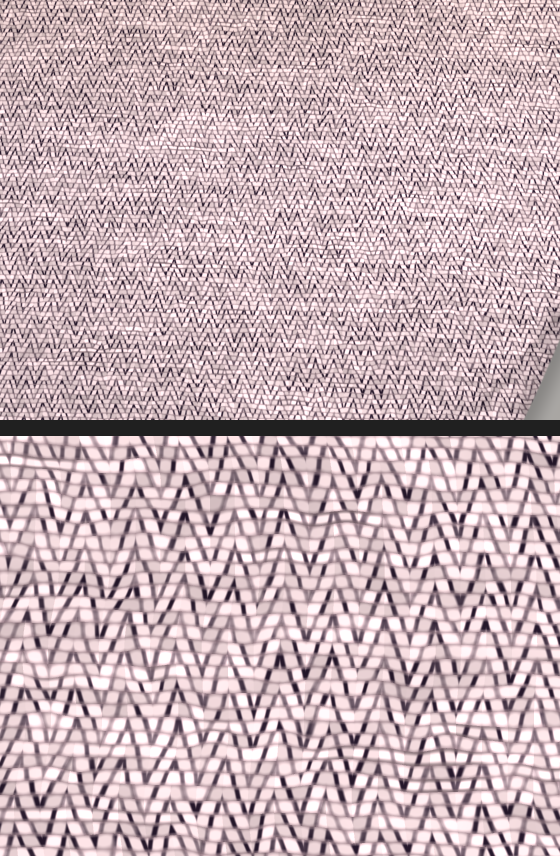
Top, the full canvas; bottom, a detail of the centre.
A WebGL 2 fragment shader for this texture:

```glsl
#version 300 es
// Pink herringbone chenille with navy flecks, horizontal slubs and a cushion edge.
precision highp float;
uniform vec2 u_resolution;
out vec4 outColor;

#define COLUMNS 33.0        // zigzags across
#define ROWS 96.0           // yarn rows down
#define STEEPNESS 1.5       // beads per zigzag arm
#define ROW_SHIFT 0.37      // sideways step from row to row
#define SLANT 0.60          // how far gaps lean along the zigzag
#define SLUB 0.20           // strength of horizontal streaks
#define BEAD_VARIATION 0.22
#define HIGHLIGHT vec3(0.94, 0.845, 0.855)
#define SHADOW vec3(0.58, 0.48, 0.51)
#define NAVY vec3(0.13, 0.08, 0.15)
#define BACKDROP vec3(0.63, 0.62, 0.61)

float hash(vec2 p) {
  p = fract(p * vec2(0.1031, 0.1137));
  p += dot(p, p.yx + 33.33);
  return fract((p.x + p.y) * p.x * 91.7);
}

float noise(vec2 p) {
  vec2 i = floor(p), f = fract(p);
  f = f * f * (3.0 - 2.0 * f);
  return mix(mix(hash(i), hash(i + vec2(1, 0)), f.x),
             mix(hash(i + vec2(0, 1)), hash(i + vec2(1, 1)), f.x), f.y);
}

// Cloth seen at a slight slant: finer at the top, bowed and a little uneven.
vec2 clothSpace(vec2 uv) {
  float widen = mix(0.92, 1.08, uv.y);
  vec2 cloth = vec2((uv.x - 0.5) * widen + 0.5, uv.y * (0.9 + 0.1 * uv.y));
  cloth.x += 0.008 * (noise(uv * vec2(5.0, 16.0)) - 0.5);
  cloth.y += 0.035 * uv.x * uv.x + 0.012 * (noise(uv * vec2(5.0, 4.0)) - 0.5);
  cloth.y += 0.006 * (noise(uv * vec2(50.0, 40.0)) - 0.5);
  return cloth;
}

vec3 weave(vec2 uv) {
  vec2 cloth = clothSpace(uv);
  float column = cloth.x * COLUMNS;
  float row = cloth.y * ROWS;
  float rowId = floor(row);

  // Beads step sideways each row, mirrored in every other arm.
  float zigzag = abs(fract(column) - 0.5) * 2.0;
  float phase = zigzag * STEEPNESS + mix(rowId + 0.5, row, SLANT) * ROW_SHIFT;
  phase += 0.32 * (noise(vec2(column * 3.0, rowId * 3.7)) - 0.5);
  vec2 beadId = vec2(floor(phase) + 17.0 * floor(column * 2.0), rowId);
  vec2 fromCentre = abs(vec2(fract(phase), fract(row)) - 0.5) * 2.0;

  // Rounded yarn, with random tone for every bead.
  float body = 1.0 - smoothstep(0.45, 1.25, length(fromCentre * vec2(0.75, 0.9)));
  vec3 color = mix(SHADOW, HIGHLIGHT, body);
  color *= 1.0 + BEAD_VARIATION * (hash(beadId + 200.0) - 0.5);

  // Long thin slubs run along the rows and hide some of the flecks.
  float streak = noise(vec2(cloth.x * 14.0 + hash(vec2(rowId, 5.0)) * 40.0, rowId * 7.3));
  float patches = noise(cloth * vec2(9.0, 34.0) + 60.0);
  float fleck = smoothstep(0.56, 0.88, fromCentre.x);
  fleck *= 1.0 - 0.65 * smoothstep(0.45, 1.0, fromCentre.y);
  float fleckTone = noise(vec2(column * 4.0, rowId * 5.3) + 31.0);
  fleck *= mix(0.3, 1.0, smoothstep(0.15, 0.7, fleckTone));
  fleck *= mix(1.0, 0.6, smoothstep(0.5, 0.9, patches));
  color = mix(color, NAVY, fleck);
  color *= 1.0 + SLUB * (0.65 * streak + 0.35 * patches - 0.5);
  float thread = smoothstep(0.78, 0.95, streak) * smoothstep(0.3, 0.9, fromCentre.y);
  return mix(color, SHADOW * 0.65, 0.6 * thread);
}

vec3 cushion(vec2 uv) {
  vec3 color = weave(uv);

  // Broad light: pale at the right and middle, duller at the top and lower left.
  float light = 1.04 + 0.06 * smoothstep(0.5, 1.0, uv.x) * smoothstep(0.1, 0.4, uv.y);
  light += 0.04 * exp(-6.0 * dot(uv - vec2(0.5, 0.5), uv - vec2(0.5, 0.5)));
  light -= 0.07 * smoothstep(0.55, 0.0, uv.y) * smoothstep(0.6, 0.0, uv.x);
  light += 0.04 * (noise(uv * 4.0 + 11.0) - 0.5);
  color *= light;
  color *= mix(vec3(1.0), vec3(0.97, 0.96, 0.94), smoothstep(0.6, 1.0, uv.y));

  // Seam and rounded edge at the lower right.
  float seam = uv.y - 1.2 * (uv.x - 0.81) - 0.02 * sin(uv.x * 20.0);
  float nearCorner = smoothstep(0.80, 0.88, uv.x);
  color *= 1.0 - 0.14 * nearCorner * exp(-pow(seam / 0.018, 2.0));
  float edge = uv.x - 0.935 - 0.36 * uv.y + 0.12 * uv.y * uv.y;
  color *= 1.0 - 0.20 * smoothstep(-0.06, 0.0, edge);
  vec3 behind = BACKDROP * (0.85 + 0.2 * smoothstep(0.0, 0.05, edge));
  return mix(color, behind, smoothstep(-0.002, 0.002, edge));
}

void main() {
  // Average a 3 by 3 grid around each pixel to smooth the edges.
  vec3 sum = vec3(0.0);
  for (int i = 0; i < 9; i++) {
    vec2 offset = (vec2(i % 3, i / 3) - 1.0) * 0.4;
    sum += cushion((gl_FragCoord.xy + offset) / u_resolution);
  }
  outColor = vec4(clamp(sum / 9.0, 0.0, 1.0), 1.0);
}
```
